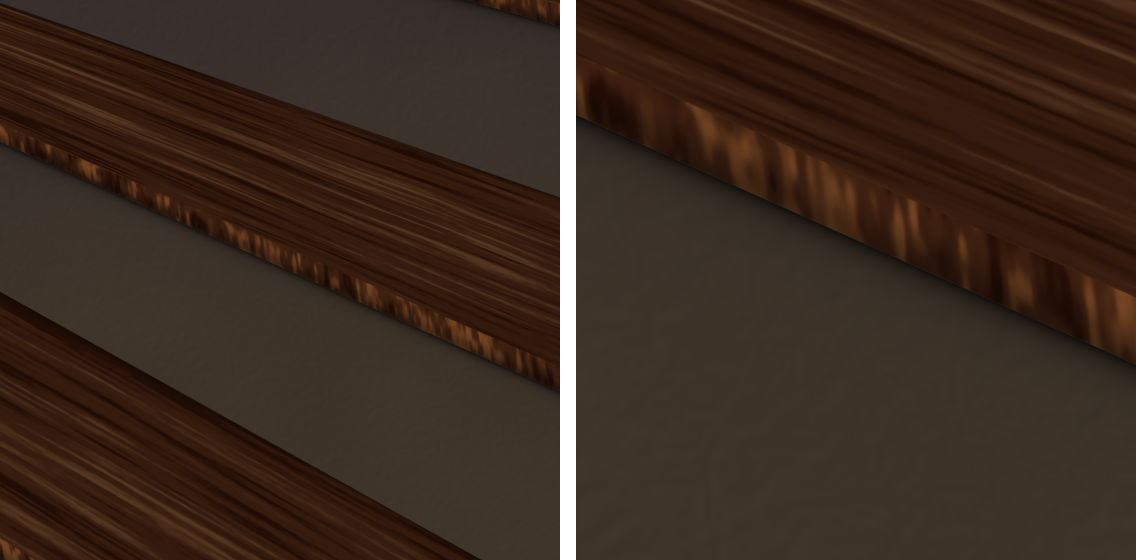
Left: the whole. Right: its middle third, enlarged.
This texture is drawn by a Shadertoy shader. Its source:

```glsl
// Dark wooden stair treads receding diagonally across a plaster wall.
// Each tread is bounded by three sloping lines (back, lip, underside) whose
// height and slope grow with the step index; value noise forms grain and plaster.

const vec3 WOOD_DARK  = vec3(0.125, 0.047, 0.018);
const vec3 WOOD_MID   = vec3(0.210, 0.108, 0.055);
const vec3 WOOD_LIGHT = vec3(0.330, 0.215, 0.135);
const vec3 END_LIGHT  = vec3(0.400, 0.235, 0.120);
const vec3 WALL_WARM  = vec3(0.244, 0.204, 0.164);
const vec3 WALL_COOL  = vec3(0.222, 0.187, 0.176);

float hash(vec2 p) {
    return fract(sin(dot(p, vec2(127.1, 311.7))) * 43758.5453);
}

float noise(vec2 p) {
    vec2 i = floor(p), f = fract(p);
    f = f * f * (3.0 - 2.0 * f);
    return mix(mix(hash(i), hash(i + vec2(1, 0)), f.x),
               mix(hash(i + vec2(0, 1)), hash(i + vec2(1, 1)), f.x), f.y);
}

// Height of a sloping edge at x; both coefficients are quadratic in the step.
float edgeHeight(float x, float stepIndex, vec3 offset, vec3 slope) {
    vec3 powers = vec3(1.0, stepIndex, stepIndex * stepIndex);
    return dot(offset, powers) + dot(slope, powers) * x;
}

// Soft 0..1 coverage of the positive side of an edge.
float coverage(float d, float pixel) {
    return smoothstep(-pixel, pixel, d);
}

vec3 woodRamp(float tone, vec3 light) {
    vec3 c = mix(WOOD_DARK, WOOD_MID, smoothstep(0.05, 0.5, tone));
    return mix(c, light, smoothstep(0.5, 1.0, tone));
}

// Long streaks running along the tread; depth is 0 at the back, 1 at the lip.
vec3 treadTop(float x, float depth, float seed) {
    vec2 p = vec2(x, depth + 0.012 * noise(vec2(x * 5.0, depth * 4.0 + seed)));
    float broad  = noise(p * vec2(2.2, 13.0) + seed);
    float medium = noise(p * vec2(4.0, 38.0) + seed * 1.7);
    float fine   = noise(p * vec2(7.0, 82.0) + seed * 2.3);
    float fleck  = noise(p * vec2(70.0, 120.0) + seed);
    float tone = 0.28 * broad + 0.34 * medium + 0.30 * fine + 0.08 * fleck;
    tone = 0.49 + (tone - 0.5) * 1.65;
    tone -= 0.22 * (1.0 - smoothstep(0.0, 0.24, depth));
    return woodRamp(tone, WOOD_LIGHT);
}

// Short, slightly leaning fibres across the front face.
vec3 treadFace(float x, float height, float seed) {
    float lean = x - 0.004 * height;
    float broad = noise(vec2(lean * 38.0, height * 0.5 + seed));
    float fibre = noise(vec2(lean * 105.0, height * 1.2 + seed));
    float fine  = noise(vec2(lean * 210.0, height * 2.5 + seed));
    float tone = 0.3 * broad + 0.45 * fibre + 0.25 * fine;
    tone = 0.55 + (tone - 0.5) * 1.8;
    vec3 c = woodRamp(tone, END_LIGHT);
    return c * mix(1.12, 0.72, smoothstep(0.2, 1.0, height));
}

float plasterHeight(vec2 p) {
    vec2 warp = vec2(noise(p * 35.0), noise(p * 35.0 + 19.0));
    return 0.6 * noise(p * 85.0 + warp * 2.0) + 0.4 * noise(p * 170.0 + warp);
}

vec3 plaster(vec2 p) {
    float relief = plasterHeight(p) - plasterHeight(p + vec2(0.003, 0.004));
    float warmth = smoothstep(0.0, 0.65, p.y + 0.08 * p.x);
    float mottling = noise(p * 7.0) - 0.5;
    vec3 c = mix(WALL_COOL, WALL_WARM, warmth);
    return c * (1.0 + 0.07 * relief + 0.04 * mottling);
}

void mainImage(out vec4 fragColor, in vec2 fragCoord) {
    vec2 p = fragCoord / iResolution.xy;
    p.y = 1.0 - p.y;                      // measure downwards from the top
    float pixel = 1.0 / iResolution.y;
    vec3 color = plaster(p);

    for (int i = -1; i <= 1; i++) {
        float k = float(i), seed = 17.3 + 11.7 * k;
        float back  = edgeHeight(p.x, k, vec3(0.005, 0.450, 0.066),
                                         vec3(0.348, 0.170, 0.039));
        float lip   = edgeHeight(p.x, k, vec3(0.221, 0.6115, 0.1285),
                                         vec3(0.434, 0.175, 0.011));
        float under = edgeHeight(p.x, k, vec3(0.253, 0.6145, 0.1285),
                                         vec3(0.446, 0.175, 0.009));

        // Contact shadow on the wall below the underside
        float below = max(p.y - under, 0.0);
        float shadow = 0.65 * exp(-below / 0.007) + 0.10 * exp(-below / 0.035);
        color *= 1.0 - shadow * coverage(p.y - under, pixel);

        // Top surface, with a dark seam at the back and a worn lip
        vec3 top = treadTop(p.x, (p.y - back) / (lip - back), seed);
        top *= 1.0 - 0.45 * exp(-abs(p.y - back) / 0.005);
        float wear = 0.5 + 0.5 * noise(vec2(p.x * 60.0, seed));
        top += 0.06 * wear * vec3(1.0, 0.7, 0.4) * exp(-abs(p.y - lip) / 0.002);

        // Front face replaces the top beyond the lip
        vec3 face = treadFace(p.x, (p.y - lip) / (under - lip), seed);
        vec3 wood = mix(top, face, coverage(p.y - lip, pixel));
        float inside = coverage(p.y - back, pixel) * coverage(under - p.y, pixel);
        color = mix(color, wood, inside);
    }
    fragColor = vec4(color, 1.0);
}
```
